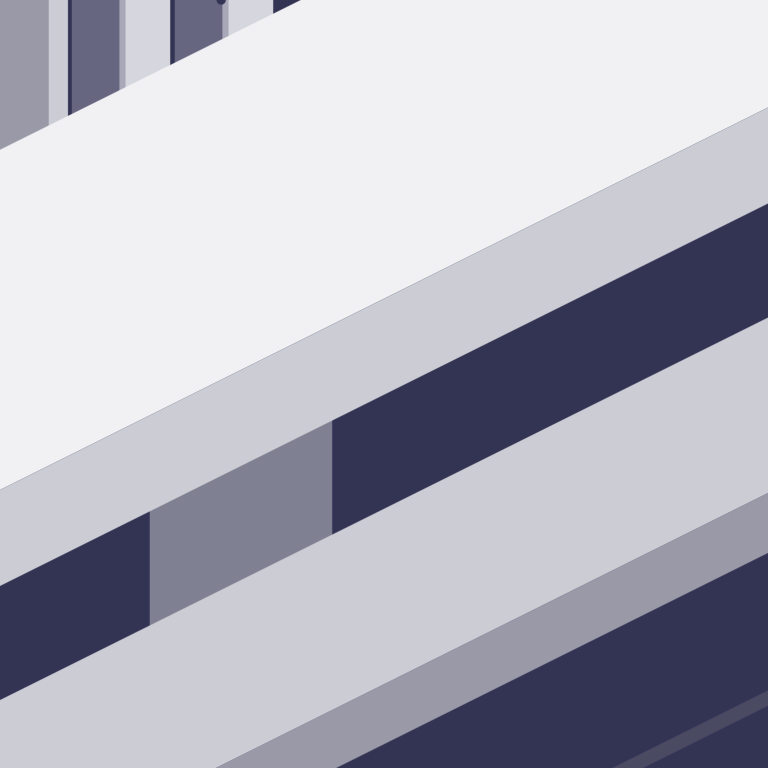
A WebGL 1 fragment shader for this background:

```glsl
precision highp float;
// Draws slanted pale slabs over a navy ground, with upright bars behind them.

uniform vec2 u_resolution;

const vec3 NAVY = vec3(0.20, 0.20, 0.33);
const vec3 WHITE = vec3(0.945, 0.945, 0.953);
const vec3 SILVER = vec3(0.80, 0.80, 0.835);
const vec3 PALE = vec3(0.84, 0.84, 0.87);
const vec3 GREY = vec3(0.60, 0.60, 0.66);
const vec3 PILLAR = vec3(0.50, 0.50, 0.575);
const vec3 SLATE = vec3(0.405, 0.40, 0.505);
const vec3 FAINT = vec3(0.29, 0.29, 0.39);

const float SLOPE = 0.498;

// Smooth step from 0 to 1 at an edge, soft over twice the half width aa.
float edge(float at, float v, float aa) {
  return smoothstep(at - aa, at + aa, v);
}

// Coverage of the interval from lo to hi.
float band(float v, float lo, float hi, float aa) {
  return edge(lo, v, aa) - edge(hi, v, aa);
}

// Repeating upright bars: dark seam, slate face, grey bevel, pale face.
vec3 uprightBars(float x, float aa) {
  float period = 0.1341;
  float p = mod(x - 0.0885, period);
  vec3 c = mix(NAVY, SLATE, edge(0.005, p, aa));
  c = mix(c, GREY * 1.1, edge(0.067, p, aa));
  c = mix(c, PALE, edge(0.075, p, aa));
  c = mix(c, NAVY, edge(period - 0.001, p, aa));
  // The row begins with a wide grey bar and ends in the dark ground.
  c = mix(c, SILVER, 1.0 - edge(0.0885, x, aa));
  c = mix(c, GREY, 1.0 - edge(0.0635, x, aa));
  return mix(c, NAVY, edge(0.358, x, aa));
}

// A slanted slab with a top face and a darker side below it.
vec3 slab(vec3 c, float h, vec3 levels, vec3 face, vec3 side, float aa) {
  c = mix(c, side, band(h, levels.x, levels.y, aa));
  return mix(c, face, band(h, levels.y, levels.z, aa));
}

void main() {
  vec2 uv = gl_FragCoord.xy / u_resolution;
  float aa = 0.85 / min(u_resolution.x, u_resolution.y);
  float h = uv.y - SLOPE * uv.x; // height above the slanted axis
  float slantAa = aa * 1.1;

  // Ground with bars at the top and one pillar in the gap
  vec3 color = mix(NAVY, uprightBars(uv.x, aa), edge(0.6, h, slantAa));
  float dotDistance = length(uv - vec2(0.288, 1.0));
  color = mix(color, NAVY, 1.0 - edge(0.006, dotDistance, aa));
  float gap = band(h, 0.0, 0.3, slantAa);
  color = mix(color, PILLAR, gap * band(uv.x, 0.195, 0.4325, aa));

  // Slabs and the faint line below them
  color = slab(color, h, vec3(0.237, 0.362, 0.805), WHITE, SILVER, slantAa);
  color = slab(color, h, vec3(-0.218, -0.140, 0.0885), SILVER, GREY, slantAa);
  color = mix(color, FAINT, band(h, -0.417, -0.397, slantAa));

  gl_FragColor = vec4(color, 1.0);
}
```
